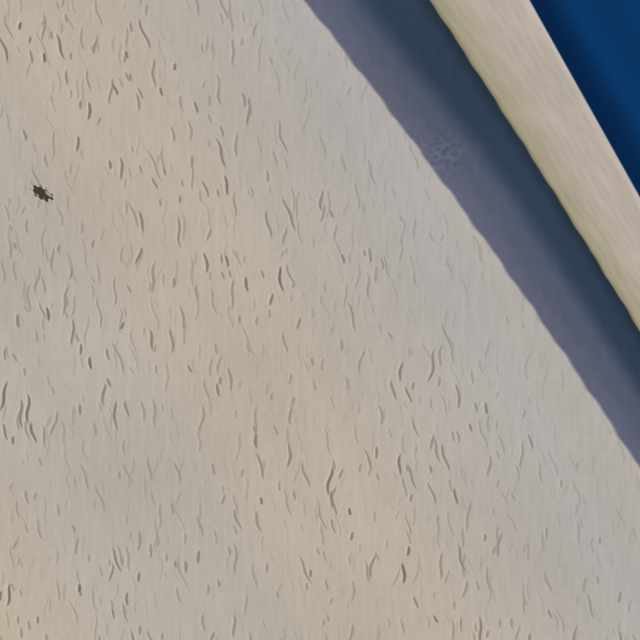
Give the GLSL for this texture, as a three.js fragment shader.

```glsl
varying vec2 vUv;

vec3 hash3(vec2 p) {
  vec3 q = vec3(dot(p, vec2(127.1, 311.7)), dot(p, vec2(269.5, 183.3)), dot(p, vec2(419.2, 371.9)));
  return fract(sin(q) * 43758.55);
}

// Distance to the nearest scattered point
float cellular(vec2 p) {
  vec2 id = floor(p);
  float nearest = 2.0;
  for (int j = -1; j <= 1; j++)
    for (int i = -1; i <= 1; i++) {
      vec2 cell = id + vec2(i, j);
      nearest = min(nearest, length(cell + hash3(cell).xy - p));
    }
  return nearest;
}

// Soft large-scale variation, roughly -1 to 1
float mottling(vec2 p) {
  return (sin(p.x * 11.0 + 2.0 * sin(p.y * 7.0)) + sin(p.y * 15.0 - p.x * 6.0 + 1.7)
    + sin(p.x * 27.0 + p.y * 19.0 + 2.0 * sin(p.x * 13.0))) / 3.0;
}

// One tapered, wavy, upright crack per grid cell
float crackLayer(vec2 p, vec2 grid, float seed) {
  vec2 id = floor(p * grid);
  float depth = 0.0;
  for (int j = -1; j <= 1; j++)
    for (int i = -1; i <= 1; i++) {
      vec2 cell = id + vec2(i, j);
      vec3 h = hash3(cell + seed);
      vec2 d = p - (cell + h.xy) / grid;
      float strength = fract(h.x * 17.0 + h.y * 9.0);
      float taper = max(1.0 - abs(d.y) / mix(0.007, 0.031, h.z * h.z), 0.0);
      d.x += d.y * (h.y * 0.55 - 0.18) + 0.0016 * sin(d.y * 150.0 + h.x * 40.0);
      float width = mix(0.0008, 0.0026, strength * strength) * sqrt(taper);
      float stroke = 1.0 - smoothstep(width * 0.3, width + 0.0017, abs(d.x));
      depth = max(depth, stroke * smoothstep(0.0, 0.45, taper) * strength * strength);
    }
  return depth;
}

float cracks(vec2 p) {
  p.x += 0.002 * sin(p.y * 60.0 + p.x * 25.0);
  float depth = crackLayer(p, vec2(25.0, 15.0), 3.0);
  depth = max(depth, crackLayer(p, vec2(34.0, 21.0), 41.0) * 0.85);
  return max(depth, crackLayer(p, vec2(47.0, 27.0), 87.0) * 0.6);
}

// Pitted knot with a pale chip at its right
vec3 addKnot(vec3 color, vec2 p) {
  vec2 d = p - vec2(0.066, 0.698);
  d.y += d.x * 0.45;
  float ragged = 0.15 * sin(d.x * 700.0) + 0.12 * sin(d.y * 900.0);
  float pit = 1.0 - smoothstep(0.65, 1.15, length(d / vec2(0.016, 0.010)) + ragged);
  float chip = 1.0 - smoothstep(0.4, 1.1, length((d - vec2(0.009, 0.004)) / vec2(0.006, 0.005)));
  color = mix(color, vec3(0.23, 0.18, 0.15), pit * 0.9);
  return mix(color, vec3(0.70, 0.65, 0.60), chip * 0.8);
}

vec3 paintedWall(vec2 p, float gap) {
  float tone = mottling(p);
  float grain = cellular(p * vec2(130.0, 17.0)) - 0.5;
  float speckle = cellular(p * 95.0) - 0.5;
  vec3 color = mix(vec3(0.725, 0.685, 0.63), vec3(0.705, 0.68, 0.65), smoothstep(0.2, 1.4, p.x + p.y * 0.6));
  color *= 1.0 + 0.018 * tone + 0.035 * grain + 0.018 * speckle;
  color += vec3(0.012, 0.003, -0.012) * sin(p.x * 9.0 + p.y * 5.0 + 2.0);

  // Cracked relief, calmer beside the shadow
  float amount = mix(0.35, 1.0, smoothstep(0.0, 0.3, gap)) * (0.85 + 0.4 * tone);
  float depth = cracks(p);
  float rim = cracks(p + vec2(0.0035, -0.0015));
  color = mix(color, vec3(0.39, 0.35, 0.32), depth * amount * 0.72);
  color += 0.045 * amount * max(rim - depth, 0.0);
  return addKnot(color, p);
}

vec3 shadowBand(vec2 p, float across) {
  vec3 color = mix(vec3(0.38, 0.39, 0.46), vec3(0.32, 0.35, 0.42), smoothstep(0.0, 0.4, across));
  float core = smoothstep(0.42, 0.72, across + 0.12 * smoothstep(0.7, 1.0, p.y));
  color = mix(color, vec3(0.19, 0.25, 0.32), core);
  color *= 1.0 - 0.2 * smoothstep(0.85, 1.0, across);
  float scuff = exp(-dot(p - vec2(0.69, 0.76), p - vec2(0.69, 0.76)) * 900.0);
  color += scuff * 0.13 * (cellular(p * vec2(85.0, 110.0)) - 0.4);
  return color * (1.0 + 0.05 * (cellular(p * vec2(90.0, 35.0)) - 0.5) + 0.03 * mottling(p));
}

vec3 boardFace(vec2 p, float across) {
  vec3 color = mix(vec3(0.64, 0.61, 0.51), vec3(0.71, 0.67, 0.62), smoothstep(0.0, 0.5, across));
  color *= 1.0 + 0.07 * (cellular(vec2(across * 16.0, p.y * 22.0)) - 0.5) + 0.02 * mottling(p * 2.0);
  color = mix(color, vec3(0.48, 0.45, 0.33), 0.7 * (1.0 - smoothstep(0.0, 0.07, across)));
  return color + 0.05 * smoothstep(0.88, 1.0, across);
}

void main() {
  vec2 p = vUv;
  float drop = 1.0 - p.y;
  float wobble = 0.0012 * sin(p.y * 75.0) + 0.0008 * sin(p.y * 173.0);

  // Slanted boundaries, from left to right
  float shadowEdge = 0.475 + 0.79 * drop - 0.10 * drop * drop + wobble;
  float boardEdge = 0.671 + 0.66 * drop - 0.05 * drop * drop + wobble * 0.6;
  float blueEdge = 0.827 + 0.56 * drop;

  vec3 color = paintedWall(p, shadowEdge - p.x);
  vec3 shade = shadowBand(p, clamp((p.x - shadowEdge) / (boardEdge - shadowEdge), 0.0, 1.0));
  color = mix(color, shade, smoothstep(-0.004, 0.005, p.x - shadowEdge));
  vec3 board = boardFace(p, clamp((p.x - boardEdge) / (blueEdge - boardEdge), 0.0, 1.0));
  color = mix(color, board, smoothstep(-0.002, 0.003, p.x - boardEdge));

  // Blue panel, darkest where it meets the board
  float inset = p.x - blueEdge;
  vec3 blue = mix(vec3(0.03, 0.14, 0.28), vec3(0.04, 0.21, 0.39), smoothstep(0.0, 0.07, inset));
  blue *= 1.0 + 0.05 * sin(inset * 70.0 + p.y * 3.0);
  color = mix(color, blue, smoothstep(-0.002, 0.003, inset));

  gl_FragColor = vec4(color, 1.0);
}
```
